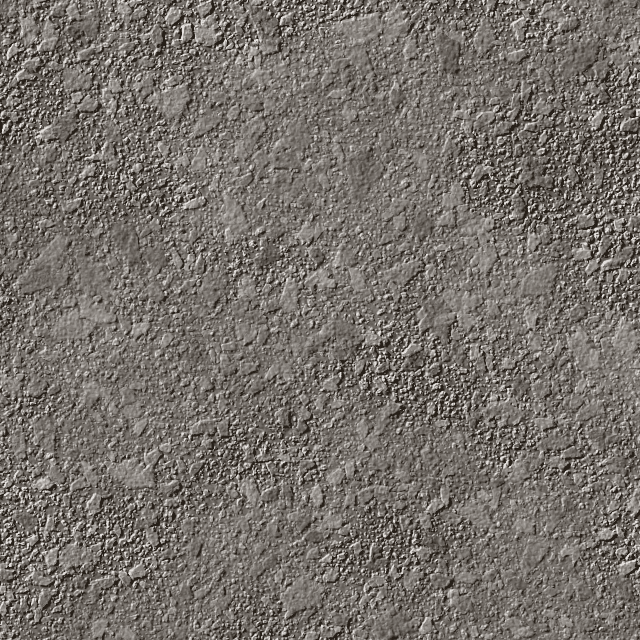
Reproduce this texture procedurally as a Shadertoy shader.

```glsl
#define COARSE_CELLS 20.0
#define LAYERS 4
#define LIGHT_DIR vec2(-0.83, 0.56)
#define RELIEF_STEP 0.0020
#define RELIEF_GAIN 0.145
#define SHADOW_GAIN 0.055
#define MID_TONE 0.474
#define CHIP_TINT 0.17
#define PATCH_TINT 0.10
#define BLOTCH_TINT 0.11
#define GRAIN_TINT 0.09

// Integer hash: three random values per cell and seed
vec3 hash3(vec2 cell, int seed) {
    uvec3 v = uvec3(ivec3(ivec2(cell), seed));
    v = v * 1664525u + 1013904223u;
    v.x += v.y * v.z; v.y += v.z * v.x; v.z += v.x * v.y;
    v ^= v >> 16u;
    v.x += v.y * v.z; v.y += v.z * v.x; v.z += v.x * v.y;
    return vec3(v >> 8u) / 16777216.0;
}

float valueNoise(vec2 p, int seed) {
    vec2 cell = floor(p), f = fract(p);
    f = f * f * (3.0 - 2.0 * f);
    float bottom = mix(hash3(cell, seed).x, hash3(cell + vec2(1, 0), seed).x, f.x);
    float top = mix(hash3(cell + vec2(0, 1), seed).x, hash3(cell + vec2(1, 1), seed).x, f.x);
    return mix(bottom, top, f.y);
}

vec2 turn(vec2 p, float angle) {
    float c = cos(angle), s = sin(angle);
    return vec2(c * p.x - s * p.y, s * p.x + c * p.y);
}

float fbm(vec2 p, int seed) {
    float sum = 0.0, weight = 0.5;
    for (int i = 0; i < 4; i++) {
        sum += weight * valueNoise(p, seed + i);
        p = mat2(1.6, 1.2, -1.2, 1.6) * p + 3.7;
        weight *= 0.5;
    }
    return sum / 0.9375;
}

// Stones scattered on a grid, from cut chips (fine = 0) to round grains (fine = 1)
// x = height in cells, y = cover, z = tint
vec3 stoneLayer(vec2 p, int seed, float fine) {
    vec2 home = floor(p);
    vec3 best = vec3(0.0);
    float density = mix(0.3, 0.92, fine), steepness = mix(4.0, 1.6, fine);
    for (int y = -1; y <= 1; y++)
    for (int x = -1; x <= 1; x++) {
        vec2 cell = home + vec2(x, y);
        vec3 place = hash3(cell, seed);
        if (place.z > density) continue;
        vec3 form = hash3(cell, seed + 50);
        float radius = mix(mix(0.22, 0.32, fine), 0.56, form.x * form.x);
        vec2 d = p - cell - 0.5 - 0.8 * (place.xy - 0.5);
        vec2 q = turn(d, 6.2832 * form.y) / radius;
        q *= vec2(0.9, mix(1.0, mix(1.7, 1.3, fine), form.z));
        q.x += mix(0.9, 0.3, fine) * (place.x - 0.5) * q.y;

        // Uneven cut sides, and a top that tilts its own way
        float facet = max(abs(q.y) + 0.3 * q.x, 0.95 * q.x - 0.25 * q.y);
        facet = max(facet, -0.8 * q.x + (place.y - 0.5) * q.y);
        facet = mix(max(facet, 0.6 * length(q)), length(q), 0.7 * fine);
        float cover = clamp((1.0 - facet) * steepness, 0.0, 1.0);
        float height = radius * cover * (1.0 + 0.3 * clamp(q.x, -1.0, 1.0));
        if (height > best.x) best = vec3(height, cover, (fract(place.z * 37.0) - 0.5) * cover);
    }
    return best;
}

// Ground surface: x = height in canvas units, y = tint of stones and gaps
vec2 ground(vec2 p, float gravel) {
    float height = 0.0025 * valueNoise(turn(p, 0.6) * 120.0, 11)
                 + 0.0028 * valueNoise(turn(p, 1.1) * 240.0, 12);
    float cover = 0.0, tint = 0.0, cells = COARSE_CELLS;
    for (int i = 0; i < LAYERS; i++) {
        float fine = float(i) / float(LAYERS - 1);
        vec2 place = turn(p, 0.5 + 0.9 * float(i)) * cells + 5.3 * float(i);
        vec3 stone = stoneLayer(place, 100 + i, fine);
        float exposed = 1.0 - 0.65 * cover;
        height += stone.x / cells * mix(0.25, 1.25, fine) * gravel * exposed;
        tint += (stone.z + 0.5 * fine * gravel * (stone.y - 0.4)) * exposed;
        if (i < 2) cover = max(cover, stone.y);
        cells *= 2.0;
    }
    return vec2(height, tint);
}

void mainImage(out vec4 fragColor, in vec2 fragCoord) {
    vec2 p = fragCoord / iResolution.y;

    // Loose gravel gathers in patches between areas of dust
    float gravel = mix(0.6, 1.35, smoothstep(0.3, 0.7, fbm(p * vec2(5.0, 7.0), 1)));
    float patches = fbm(p * vec2(3.0, 5.0) + 9.0, 21) - 0.5;
    float blotches = fbm(p * 17.0, 41) - 0.5;

    // Slightly ragged stone outlines
    vec2 rough = p + 0.0016 * (vec2(valueNoise(p * 140.0, 61), valueNoise(p * 140.0, 62)) - 0.5);

    // Side light: slope toward the light, and a short cast shadow
    vec2 toLight = normalize(LIGHT_DIR) * RELIEF_STEP;
    vec2 here = ground(rough, gravel);
    float ahead = ground(rough + toLight, gravel).x;
    float blocker = ground(rough + 2.5 * toLight, gravel).x;
    float relief = (here.x - ahead) / RELIEF_STEP;
    float shadow = max(0.0, (blocker - here.x) / RELIEF_STEP - 0.6);

    float tone = MID_TONE + RELIEF_GAIN * relief - SHADOW_GAIN * shadow;
    tone += CHIP_TINT * here.y + PATCH_TINT * patches + BLOTCH_TINT * blotches;
    tone += GRAIN_TINT * (valueNoise(turn(p, 0.4) * 300.0, 31) - 0.5);
    tone = clamp(tone, 0.12, 0.88);

    // Warm grey, more neutral in the highlights
    vec3 color = tone + vec3(1.0, 0.0, -1.0) * mix(0.03, 0.012, tone);
    fragColor = vec4(color, 1.0);
}
```
